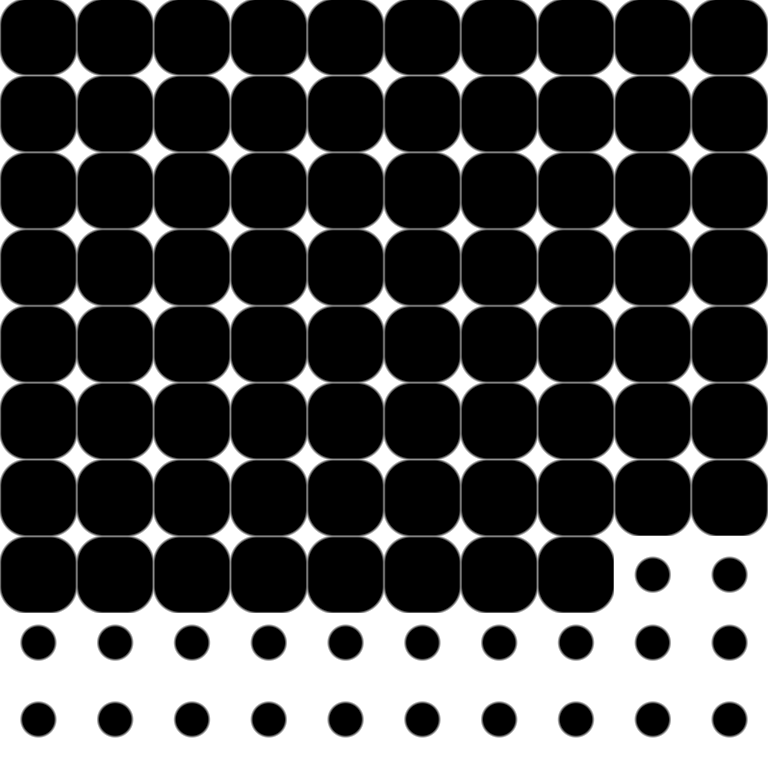
A WebGL 2 fragment shader for this pattern:

```glsl
#version 300 es
precision highp float;
// A ten by ten grid on white, filled from the top row in reading order:
// the first cells hold rounded black tiles, the remaining cells small dots.
// Each cell is one signed distance function, softened at its edge.

uniform vec2 u_resolution;
out vec4 fragColor;

const float GRID_COUNT = 10.0;
const float TILE_COUNT = 78.0;
const float TILE_HALF_SIZE = 0.0497;
const float CORNER_RADIUS = 0.0345;
const float DOT_RADIUS = 0.0224;
const float GRID_LIFT = 0.0017;      // whole grid sits slightly high
const float DOT_ROW_LIFT = 0.0115;   // rows holding only dots move up
const float EDGE_SOFTNESS = 0.00195; // half width of the edge ramp
const vec3 PAPER = vec3(1.0);
const vec3 INK = vec3(0.0);

float roundedSquare(vec2 p, float halfSize, float radius) {
    vec2 q = abs(p) - halfSize + radius;
    return length(max(q, 0.0)) + min(max(q.x, q.y), 0.0) - radius;
}

void main() {
    // Cells are counted rightward and downward from the upper left.
    vec2 uv = gl_FragCoord.xy / u_resolution;
    vec2 gridPos = vec2(uv.x, 1.0 - uv.y + GRID_LIFT) * GRID_COUNT;
    vec2 cell = floor(gridPos);
    vec2 local = (fract(gridPos) - 0.5) / GRID_COUNT;

    // Reading order decides between tile and dot.
    float cellIndex = cell.y * GRID_COUNT + cell.x;
    float dist;
    if (cellIndex < TILE_COUNT) {
        dist = roundedSquare(local, TILE_HALF_SIZE, CORNER_RADIUS);
    } else {
        float firstDotRow = ceil(TILE_COUNT / GRID_COUNT);
        local.y += DOT_ROW_LIFT * step(firstDotRow, cell.y);
        dist = length(local) - DOT_RADIUS;
    }

    // Linear edge ramp, never narrower than a pixel.
    float pixel = 1.0 / min(u_resolution.x, u_resolution.y);
    float softness = max(EDGE_SOFTNESS, 0.5 * pixel);
    float paperAmount = clamp(0.5 + 0.5 * dist / softness, 0.0, 1.0);
    fragColor = vec4(mix(INK, PAPER, paperAmount), 1.0);
}
```
